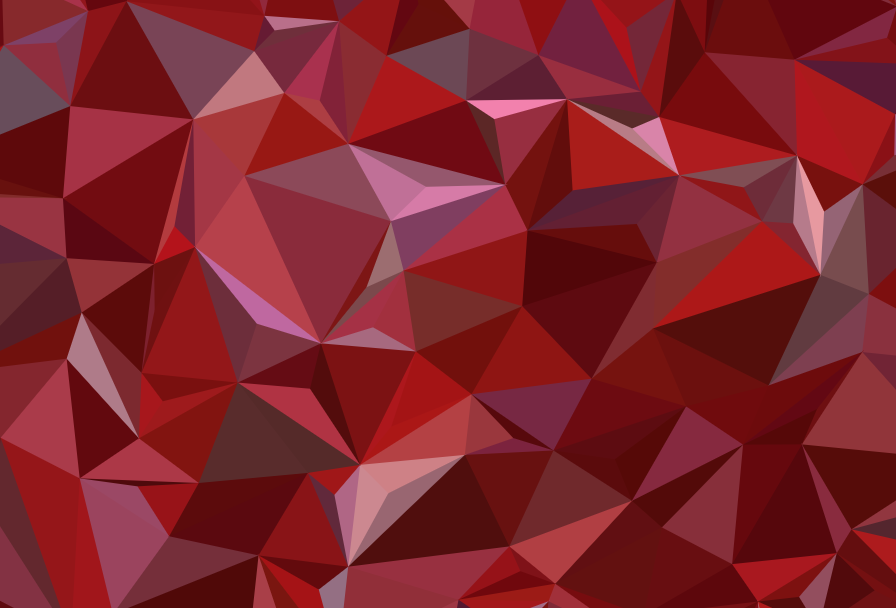
A Shadertoy shader for this background:

```glsl
// Low-poly mosaic of flat crimson, plum and pale pink facets.
// A turned, jittered grid is cut into triangles; some are split again at
// an inner point, and each facet takes one flat colour from a palette.

#define CELLS 6.8        // grid cells per canvas height
#define TURN 0.47        // rotation of the grid, radians
#define JITTER 0.9       // vertex scatter inside a cell, below 1
#define SPLIT_SHARE 0.22 // share of triangles split in three
#define KINSHIP 0.4      // chance that a facet shares its quad's palette entry
#define REGION_SCALE 0.4 // frequency of the regional tone shift
#define REGION_SHIFT 0.16
#define SHADE_RANGE 0.38 // brightness spread inside a palette entry
#define PALE_AREA 0.35   // largest facet that may be pale
#define SEED 17.0

vec3 hash3(vec2 q, float salt) {
    vec3 h = fract(vec3(q.xyx + salt * 1.37 + SEED) * vec3(0.1031, 0.1030, 0.0973));
    h += dot(h, h.yxz + 33.33);
    return fract((h.xxy + h.yzz) * h.zyx);
}

float cross2(vec2 a, vec2 b) { return a.x * b.y - a.y * b.x; }

float doubleArea(vec2 a, vec2 b, vec2 c) { return cross2(b - a, c - a); }

// Signed distance to the line a-b, positive on its left
float edgeSide(vec2 p, vec2 a, vec2 b) {
    return cross2(b - a, p - a) / max(length(b - a), 1e-4);
}

float triangleDepth(vec2 p, vec2 a, vec2 b, vec2 c) {
    return min(edgeSide(p, a, b), min(edgeSide(p, b, c), edgeSide(p, c, a)));
}

float gradientDot(vec2 cell, vec2 f, vec2 corner) {
    return dot(hash3(cell + corner, 71.0).xy * 2.0 - 1.0, f - corner);
}

float gradientNoise(vec2 p) {
    vec2 i = floor(p), f = p - i;
    vec2 u = f * f * f * (f * (f * 6.0 - 15.0) + 10.0);
    vec2 e = vec2(0.0, 1.0);
    return mix(mix(gradientDot(i, f, e.xx), gradientDot(i, f, e.yx), u.x),
               mix(gradientDot(i, f, e.xy), gradientDot(i, f, e.yy), u.x), u.y);
}

vec3 facetColor(vec2 id, float salt, float area) {
    vec3 h = hash3(id, salt);
    vec3 tint = hash3(id, salt + 40.0) - 0.5;
    bool kin = hash3(id, salt + 60.0).x < KINSHIP;
    float pick = kin ? hash3(id, 200.0).x : h.x;
    pick += REGION_SHIFT * gradientNoise(id * REGION_SCALE + 0.37);
    if (area > PALE_AREA && pick > 0.93) pick = 0.3 + h.y * 0.6;

    vec3 color = vec3(0.39, 0.045, 0.055);               // dark red
    float spread = 0.04;
    if (pick > 0.25) color = vec3(0.58, 0.08, 0.09);     // crimson
    if (pick > 0.51) { color = vec3(0.59, 0.19, 0.24); spread = 0.07; } // rose
    if (pick > 0.73) { color = vec3(0.41, 0.15, 0.215); spread = 0.08; } // plum
    if (pick > 0.85) { color = vec3(0.53, 0.29, 0.36); spread = 0.11; } // mauve
    if (pick > 0.93) { color = vec3(0.75, 0.47, 0.57); spread = 0.13; } // pale pink
    color *= 1.0 + SHADE_RANGE * (h.z - 0.5);
    return clamp(color + spread * tint, 0.0, 1.0);
}

// Adds one flat facet, weighted by its pixel coverage
void addFacet(vec2 p, vec2 a, vec2 b, vec2 c, vec2 id, float salt,
              float pixel, inout vec4 sum) {
    float cover = clamp(0.5 + triangleDepth(p, a, b, c) / pixel, 0.0, 1.0);
    if (cover > 0.0)
        sum += cover * vec4(facetColor(id, salt, 0.5 * doubleArea(a, b, c)), 1.0);
}

// Draws a triangle whole or as three facets around an inner point
void addTriangle(vec2 p, vec2 a, vec2 b, vec2 c, vec2 id, float salt,
                 float pixel, inout vec4 sum) {
    if (triangleDepth(p, a, b, c) < -pixel) return;
    if (hash3(id, salt + 90.0).x > SPLIT_SHARE) {
        addFacet(p, a, b, c, id, salt, pixel, sum);
        return;
    }
    vec3 w = hash3(id, salt + 120.0) + 0.25;
    w /= w.x + w.y + w.z;
    vec2 inner = a * w.x + b * w.y + c * w.z;
    addFacet(p, a, b, inner, id, salt + 3.0, pixel, sum);
    addFacet(p, b, c, inner, id, salt + 6.0, pixel, sum);
    addFacet(p, c, a, inner, id, salt + 9.0, pixel, sum);
}

vec2 meshVertex(vec2 cell) {
    return cell + 0.5 + JITTER * (hash3(cell, 5.0).xy - 0.5);
}

void mainImage(out vec4 fragColor, in vec2 fragCoord) {
    float pixel = CELLS / iResolution.y;
    float co = cos(TURN), si = sin(TURN);
    vec2 p = mat2(co, si, -si, co) * fragCoord * pixel + 40.0;
    vec2 home = floor(p);
    vec4 sum = vec4(0.0);

    // Only the four quads around the home cell can reach this point
    for (int k = 0; k < 4; k++) {
        vec2 id = home - vec2(k % 2, k / 2);
        vec2 a = meshVertex(id), b = meshVertex(id + vec2(1.0, 0.0));
        vec2 c = meshVertex(id + 1.0), d = meshVertex(id + vec2(0.0, 1.0));

        // The diagonal with the larger smallest triangle never folds over
        bool cutAC = min(doubleArea(a, b, c), doubleArea(a, c, d))
                   > min(doubleArea(a, b, d), doubleArea(b, c, d));
        addTriangle(p, a, b, cutAC ? c : d, id, 11.0, pixel, sum);
        addTriangle(p, cutAC ? a : b, c, d, id, 23.0, pixel, sum);
    }
    fragColor = vec4(sum.rgb / max(sum.a, 1e-4), 1.0);
}
```
